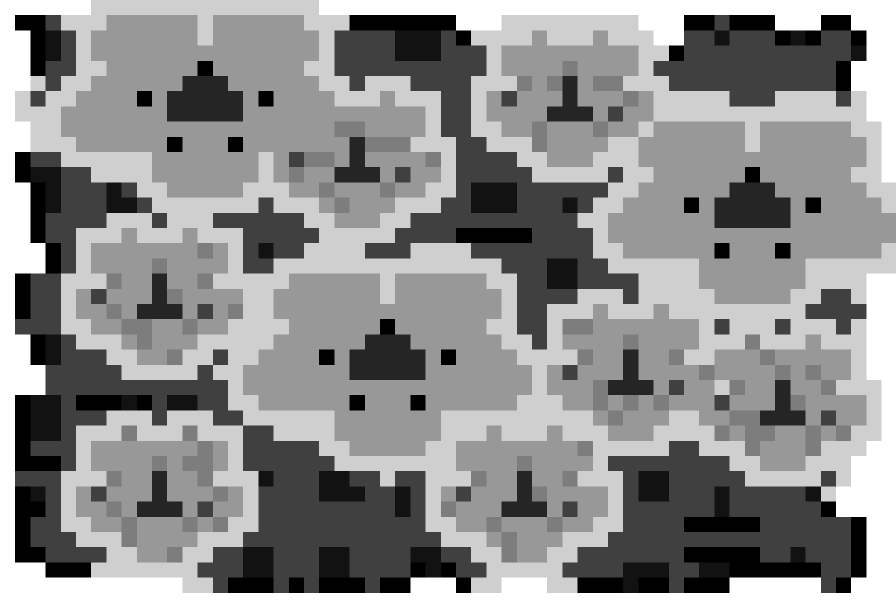
Write a WebGL 2 fragment shader that draws this texture.

```glsl
#version 300 es
precision highp float;
uniform vec2 u_resolution;
out vec4 fragColor;

const float ROWS = 40.0;
const float TAU = 6.2831853;
const float WHITE = 1.0, LIGHT = 0.81, PETAL = 0.595, SHADE = 0.49;
const float GROUND = 0.25, CORE = 0.145, PIT = 0.07, BLACK = 0.0;

float hash(vec2 p) {
  vec3 q = fract(p.xyx * vec3(0.1031, 0.1030, 0.0973));
  q += dot(q, q.yzx + 33.33);
  return fract((q.x + q.y) * q.z);
}

float ellipseDistance(vec2 p, vec2 radius) {
  return (length(p / radius) - 1.0) * min(radius.x, radius.y);
}

bool inBox(vec2 p, vec2 halfSize) {
  return all(lessThanEqual(abs(p), halfSize));
}

vec2 spoke(float k, float turn) {
  float a = TAU * (k / 5.0 + turn);
  return vec2(cos(a), -sin(a));
}

// Five overlapping petals around a filled middle
float flowerDistance(vec2 q, bool big) {
  vec2 ring = big ? vec2(6.0, 4.2) : vec2(3.3, 2.8);
  vec2 radius = big ? vec2(3.6, 2.6) : vec2(2.3, 1.9);
  float d = ellipseDistance(q, ring * 0.8);
  for (int k = 0; k < 5; k++)
    d = min(d, ellipseDistance(q - ring * spoke(float(k), 0.15), radius));
  return d;
}

// Staggered lattice with uneven columns
vec2 flowerCenter(float i, float j, bool big) {
  float odd = mod(i, 2.0);
  float drift = (1.0 - odd) * i * 0.5 * j;
  vec2 c = vec2(10.0 + 13.7 * i, 6.5 + 13.0 * j + odd * (2.5 + 1.5 * i));
  c += drift * vec2(5.4 * (1.7 - j), 5.0 * (2.0 - j));
  if (big) c.x += 3.0 - 1.6 * i;
  return floor(c);
}

float bigFlowerTone(vec2 q) {
  if (inBox(q, vec2(2.0, 1.0)) && !(q.y < 0.0 && abs(q.x) > 1.0)) return CORE;
  for (int k = 0; k < 5; k++) {
    vec2 stamen = floor(vec2(4.2, 2.6) * spoke(float(k), 0.05) + vec2(0.5, 0.95));
    if (inBox(q - stamen, vec2(0.1))) return BLACK;
  }
  return PETAL;
}

float smallFlowerTone(vec2 q, float grain) {
  bool stem = inBox(q + vec2(0.0, 0.5), vec2(0.1, 0.6));
  bool foot = inBox(q - vec2(0.0, 1.0), vec2(1.0, 0.1));
  if (stem || foot) return CORE;
  if (inBox(q + vec2(4.0, 0.0), vec2(0.1))) return GROUND;
  if (inBox(q - vec2(3.0, 1.0), vec2(0.1))) return GROUND;
  for (int k = 0; k < 5; k++) {
    vec2 fold = floor(vec2(3.0, 2.4) * spoke(float(k), 0.05) + 0.5);
    if (inBox(q - fold, vec2(0.1))) return SHADE;
  }
  return grain < 0.13 ? SHADE : PETAL;
}

// Dark soil with blocky pits and short black bars
float groundTone(vec2 cell, float clearance) {
  if (clearance > 1.9 && hash(floor(cell / vec2(5.0, 1.0)) + 71.0) < 0.08) return BLACK;
  vec2 id = floor(cell / 5.0);
  vec2 size = vec2(0.6 + 0.9 * hash(id + 5.0), 0.6 + 0.9 * hash(id + 9.0));
  vec2 middle = 1.5 + vec2(hash(id + 13.0), hash(id + 17.0));
  bool pit = inBox(mod(cell, 5.0) - middle, size);
  return pit && clearance > 1.7 ? PIT : GROUND;
}

float cellTone(vec2 cell, vec2 grid) {
  float nearest = 1e3;
  vec2 local = vec2(0.0);
  bool nearestBig = false;
  for (int i = 0; i < 4; i++) {
    for (int j = 0; j < 3 - i % 2; j++) {
      int order = i + 2 * j;
      bool big = order % 3 == 0 && order < 5;
      vec2 q = cell - flowerCenter(float(i), float(j), big);
      float d = flowerDistance(q, big);
      if (d < nearest) {
        nearest = d;
        local = q;
        nearestBig = big;
      }
    }
  }
  if (nearest < 0.0)
    return nearestBig ? bigFlowerTone(local) : smallFlowerTone(local, hash(cell + 31.0));
  if (nearest < 1.25) return LIGHT;

  // Ragged rim: white outside, then a broken border
  vec2 side = min(cell, floor(grid) - 1.0 - cell);
  vec2 ragged = 1.0 + floor(2.3 * vec2(hash(vec2(floor(cell.y / 2.0), 3.0 + step(grid.x * 0.5, cell.x))),
                                       hash(vec2(floor(cell.x / 3.0), 8.0 + step(grid.y * 0.5, cell.y)))));
  vec2 inset = side - ragged;
  float depth = min(inset.x, inset.y);
  if (depth < 0.0) return WHITE;
  if (depth < 1.0 && nearest < 2.2) return LIGHT;
  if (depth < 1.0 && hash(cell + 47.0) < 0.85) return BLACK;
  return groundTone(cell, nearest);
}

void main() {
  float scale = ROWS / u_resolution.y;
  vec2 grid = u_resolution * scale;
  float tone = 0.0;
  // Four samples soften the cell edges
  for (int s = 0; s < 4; s++) {
    vec2 offset = vec2(s % 2, s / 2) * 0.5 - 0.25;
    vec2 p = (gl_FragCoord.xy + offset) * scale;
    tone += 0.25 * cellTone(floor(vec2(p.x, ROWS - p.y)), grid);
  }
  fragColor = vec4(vec3(tone), 1.0);
}
```
